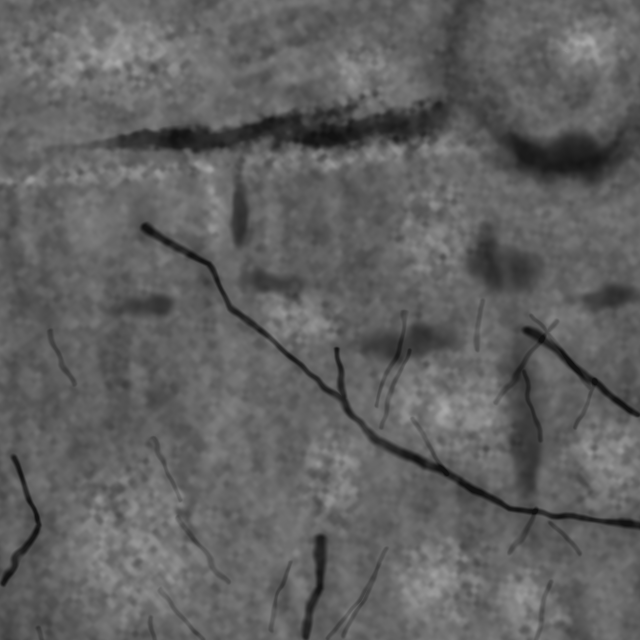
This texture is drawn by a Shadertoy shader. Its source:

```glsl
// Grey weathered terrain with a dark ridge shadow, branching channels and pale mottled patches.

float hash(vec2 p) {
    return fract(sin(dot(p, vec2(127.1, 311.7))) * 43758.5453);
}

// Smooth value noise from -1 to 1
float noise(vec2 p) {
    vec2 i = floor(p), f = fract(p);
    f = f * f * f * (f * (f * 6.0 - 15.0) + 10.0);
    float low = mix(hash(i), hash(i + vec2(1, 0)), f.x);
    float high = mix(hash(i + vec2(0, 1)), hash(i + vec2(1, 1)), f.x);
    return mix(low, high, f.y) * 2.0 - 1.0;
}

mat2 rotation(float a) {
    return mat2(cos(a), sin(a), -sin(a), cos(a));
}

float segmentDistance(vec2 p, vec2 a, vec2 b) {
    vec2 ab = b - a;
    return length(p - a - ab * clamp(dot(p - a, ab) / dot(ab, ab), 0.0, 1.0));
}

// Ellipse (centre, radii) with a ragged, soft rim
float patchMask(vec2 p, vec4 e, float ragged) {
    return 1.0 - smoothstep(0.35, 1.3, length((p - e.xy) / e.zw) + ragged);
}

// Main channels as segments: start, end
const vec4 channels[12] = vec4[12](
    vec4(0.23, 0.65, 0.32, 0.59), vec4(0.32, 0.59, 0.36, 0.52),
    vec4(0.36, 0.52, 0.53, 0.38), vec4(0.53, 0.38, 0.59, 0.31),
    vec4(0.59, 0.31, 0.79, 0.21), vec4(0.79, 0.21, 0.99, 0.17),
    vec4(0.53, 0.38, 0.53, 0.46), vec4(0.50, 0.16, 0.50, 0.08),
    vec4(0.50, 0.08, 0.47, 0.00), vec4(0.02, 0.29, 0.06, 0.18),
    vec4(0.06, 0.18, 0.00, 0.09), vec4(0.83, 0.48, 0.99, 0.36));

const vec4 palePatches[12] = vec4[12](
    vec4(0.71, 0.36, 0.11, 0.09), vec4(0.68, 0.63, 0.07, 0.09),
    vec4(0.92, 0.93, 0.07, 0.05), vec4(0.46, 0.50, 0.07, 0.06),
    vec4(0.52, 0.26, 0.05, 0.08), vec4(0.33, 0.67, 0.02, 0.06),
    vec4(0.57, 0.89, 0.06, 0.05), vec4(0.68, 0.09, 0.08, 0.08),
    vec4(0.83, 0.06, 0.06, 0.06), vec4(0.22, 0.15, 0.12, 0.13),
    vec4(0.18, 0.91, 0.18, 0.08), vec4(0.95, 0.28, 0.08, 0.09));

const vec4 darkPatches[8] = vec4[8](
    vec4(0.65, 0.467, 0.08, 0.025), vec4(0.24, 0.52, 0.05, 0.018),
    vec4(0.88, 0.76, 0.09, 0.04), vec4(0.44, 0.56, 0.08, 0.016),
    vec4(0.37, 0.67, 0.014, 0.06), vec4(0.78, 0.58, 0.06, 0.05),
    vec4(0.83, 0.34, 0.04, 0.13), vec4(0.94, 0.54, 0.06, 0.018));

void mainImage(out vec4 fragColor, in vec2 fragCoord) {
    vec2 uv = fragCoord / iResolution.xy;
    vec2 warp = vec2(noise(uv * 13.0), noise(uv * 13.0 + 40.0));
    vec2 p = uv + 0.009 * warp + 0.003 * vec2(noise(uv * 45.0), noise(uv * 45.0 + 9.0));

    // Mottled ground at three scales
    float broad = noise(rotation(0.5) * p * 6.0);
    float medium = noise(rotation(1.1) * p * 26.0);
    float grain = 0.6 * noise(rotation(0.4) * uv * 72.0) + 0.5 * noise(rotation(0.9) * uv * 105.0 + 7.0);
    float shade = 0.385 + 0.025 * broad + 0.03 * medium + 0.06 * grain;

    // Streaks: slanted on top, swirling at upper right, upright below
    vec2 bowl = p - vec2(0.88, 0.92);
    float radius = length(bowl);
    float slanted = noise(rotation(-0.3) * p * vec2(14.0, 50.0));
    float upright = noise(rotation(-0.12) * p * vec2(42.0, 8.0));
    float swirl = noise(bowl / max(radius, 0.001) * 1.6 + radius * 32.0);
    float streak = mix(upright, slanted, smoothstep(0.68, 0.8, uv.y));
    streak = mix(streak, swirl, smoothstep(0.4, 0.22, radius));
    shade += 0.05 * streak;

    // Pale patches carry brighter flecks
    float ragged = 0.3 * medium + 0.25 * streak;
    float pale = 0.0;
    float dark = 0.0;
    for (int i = 0; i < 12; i++) pale = max(pale, patchMask(p, palePatches[i], ragged));
    for (int i = 0; i < 8; i++) dark = max(dark, patchMask(p, darkPatches[i], ragged));
    shade += pale * (0.1 + 0.07 * grain + 0.05 * medium);
    shade -= dark * (0.15 + 0.04 * grain);

    // Shadowed rim of the upper right bowl
    shade -= 0.09 * exp(-pow((radius - 0.18) / 0.035, 2.0));

    // Ridge shadow with a speckled pale lip below it
    float ridge = p.y - 0.757 - 0.075 * p.x;
    float span = smoothstep(0.04, 0.3, p.x) * smoothstep(0.74, 0.66, p.x);
    float thickness = 0.012 + 0.026 * smoothstep(0.1, 0.6, p.x);
    float shadow = 1.0 - smoothstep(0.3, 1.2, abs(ridge) / thickness + 0.4 * slanted + 0.2 * grain);
    shade -= 0.24 * span * shadow;
    float lip = exp(-pow((ridge + 0.045) / 0.013, 2.0)) * smoothstep(0.8, 0.7, p.x);
    shade += lip * (0.05 + 0.1 * grain);

    // Fine veins scattered over the lower ground
    float vein = 0.0;
    for (int i = 0; i < 20; i++) {
        float k = float(i);
        vec2 start = vec2(hash(vec2(k, 1.0)), 0.55 * hash(vec2(k, 2.0)));
        float lean = 1.6 * (hash(vec2(k, 3.0)) - 0.5);
        vec2 end = start - (0.07 + 0.1 * hash(vec2(k, 4.0))) * vec2(sin(lean), cos(lean));
        vein = max(vein, 1.0 - smoothstep(0.001, 0.006, segmentDistance(p, start, end)));
    }
    shade -= 0.1 * vein;

    // Main channels: dark core, faint shoulder
    float channel = 1.0;
    for (int i = 0; i < 12; i++) channel = min(channel, segmentDistance(p, channels[i].xy, channels[i].zw));
    float width = 0.009 + 0.003 * noise(uv * 11.0 + 3.0);
    shade -= 0.23 * (1.0 - smoothstep(0.15 * width, width, channel));
    shade -= 0.04 * exp(-channel * channel * 2500.0);

    fragColor = vec4(vec3(clamp(shade, 0.07, 0.85)), 1.0);
}
```
